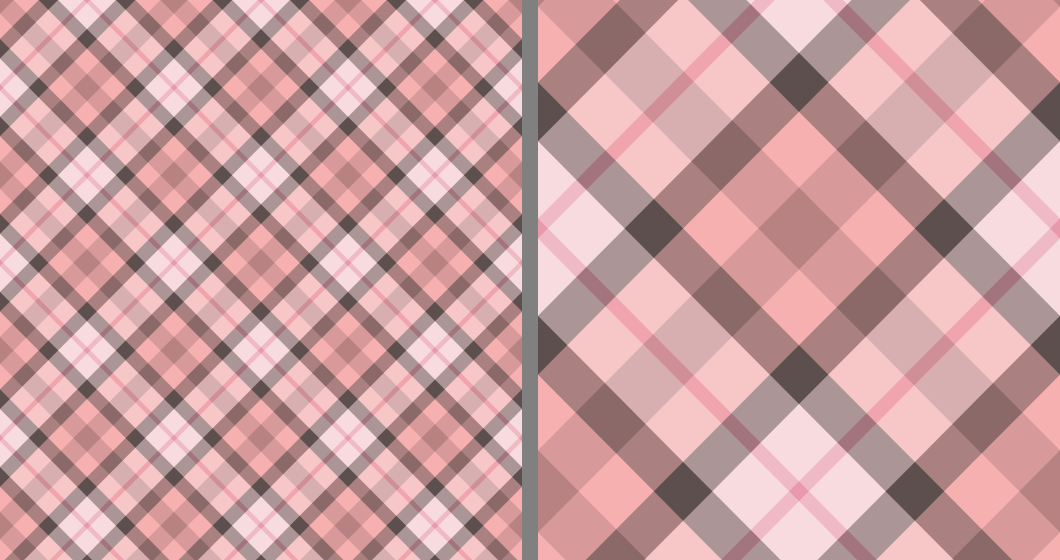
Left: the whole. Right: its middle third, enlarged.
Reproduce this pattern procedurally as a Shadertoy shader.

```glsl
// Diagonal tartan in rose, blush and charcoal: two crossed sets of stripes blended equally.

#define REPEATS     vec2(3.0, 3.196)        // repeats across and down
#define CORE_EDGE   0.078                   // half width of the dusky core stripe
#define BAND_INNER  0.222                   // charcoal band, inner edge
#define BAND_OUTER  0.334                   // charcoal band, outer edge
#define LINE_EDGE   0.481                   // start of the thin line, which ends at 0.5
#define DUSKY       vec3(0.72, 0.51, 0.51)
#define ROSE        vec3(0.97, 0.69, 0.69)
#define CHARCOAL    vec3(0.37, 0.31, 0.31)
#define BLUSH       vec3(0.97, 0.86, 0.87)
#define LINE_PINK   vec3(0.91, 0.60, 0.67)

// Antialiased step over one pixel footprint
float softStep(float edge, float d, float footprint) {
    return clamp((d - edge) / footprint + 0.5, 0.0, 1.0);
}

// Colour of one set of threads; the sett is mirrored about every whole number
vec3 sett(float t, float footprint) {
    float d = abs(fract(t + 0.5) - 0.5);
    vec3 c = mix(DUSKY, ROSE, softStep(CORE_EDGE, d, footprint));
    c = mix(c, CHARCOAL, softStep(BAND_INNER, d, footprint));
    c = mix(c, BLUSH, softStep(BAND_OUTER, d, footprint));
    return mix(c, LINE_PINK, softStep(LINE_EDGE, d, footprint));
}

void mainImage(out vec4 fragColor, in vec2 fragCoord) {
    // Repeat units, measured from the top left
    vec2 uv = fragCoord / iResolution.xy;
    vec2 p = vec2(uv.x, 1.0 - uv.y) * REPEATS;
    float footprint = length(REPEATS / iResolution.xy);

    // Warp and weft run along the two diagonals
    vec3 warp = sett(p.x + p.y, footprint);
    vec3 weft = sett(p.x - p.y, footprint);
    fragColor = vec4(0.5 * (warp + weft), 1.0);
}
```
